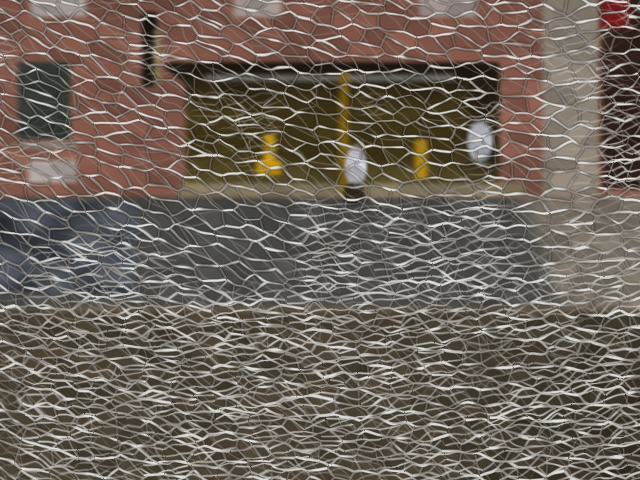
This texture is drawn by a WebGL 1 fragment shader. Its source:

```glsl
precision highp float;
uniform vec2 u_resolution;

const vec3 BRICK = vec3(0.48, 0.32, 0.27);
const vec3 ROAD = vec3(0.27, 0.27, 0.26);
const vec3 NEAR_ROAD = vec3(0.25, 0.22, 0.17);
const vec3 STONE = vec3(0.53, 0.49, 0.44);
const vec3 PALE = vec3(0.66, 0.65, 0.65);
const vec3 DARK = vec3(0.10, 0.08, 0.06);
const vec3 OLIVE = vec3(0.24, 0.20, 0.09);
const vec3 YELLOW = vec3(0.72, 0.54, 0.06);
const vec3 CRACK_DULL = vec3(0.56, 0.54, 0.51);
const vec3 CRACK_LIT = vec3(0.88, 0.88, 0.87);
const vec2 MAIN_CELLS = vec2(20.0, 37.0);
const vec2 FINE_CELLS = vec2(27.0, 56.0);
const vec2 STREAK_CELLS = vec2(8.0, 25.0);
const float CRACK_WIDTH = 0.0019;
const float SOFT = 0.008;

float hash(vec2 p) {
  return fract(sin(dot(p, vec2(127.1, 311.7))) * 43758.5453);
}

vec2 hash2(vec2 p) {
  return vec2(hash(p), hash(p + 37.3));
}

float noise(vec2 p) {
  vec2 i = floor(p), f = fract(p);
  f = f * f * (3.0 - 2.0 * f);
  return mix(mix(hash(i), hash(i + vec2(1.0, 0.0)), f.x),
             mix(hash(i + vec2(0.0, 1.0)), hash(i + 1.0), f.x), f.y);
}

float box(vec2 p, vec2 lo, vec2 hi) {
  vec2 a = smoothstep(lo - SOFT, lo + SOFT, p);
  vec2 b = 1.0 - smoothstep(hi - SOFT, hi + SOFT, p);
  return a.x * a.y * b.x * b.y;
}

float blob(vec2 p, vec2 c, vec2 r) {
  return 1.0 - smoothstep(0.7, 1.2, length((p - c) / r));
}

// Sheared cell borders: x = canvas distance, y = levelness of the edge, z = cell id
vec3 shards(vec2 p, vec2 cells, float slope, float bend) {
  vec2 q = vec2(p.x, p.y + slope * p.x - 0.5 * bend * p.x * p.x) * cells;
  float shear = slope - bend * p.x;
  vec2 base = floor(q), f = fract(q), nearCell, nearVec;
  float best = 9.0;
  for (int j = -1; j <= 1; j++)
    for (int i = -1; i <= 1; i++) {
      vec2 g = vec2(float(i), float(j));
      vec2 r = g + hash2(base + g) - f;
      if (dot(r, r) < best) { best = dot(r, r); nearVec = r; nearCell = g; }
    }
  vec3 edge = vec3(9.0, 0.0, hash(base + nearCell + 5.0));
  for (int j = -2; j <= 2; j++)
    for (int i = -2; i <= 2; i++) {
      vec2 g = nearCell + vec2(float(i), float(j));
      vec2 r = g + hash2(base + g) - f;
      vec2 n = r - nearVec;
      if (dot(n, n) > 0.0001) {
        vec2 grad = vec2(n.x * cells.x + n.y * cells.y * shear, n.y * cells.y);
        float d = dot(0.5 * (r + nearVec), n) / length(grad);
        if (d < edge.x) edge.xy = vec2(d, abs(grad.y) / length(grad));
      }
    }
  return edge;
}

float line(float d, float width) {
  float px = 0.8 / u_resolution.y;
  return 1.0 - smoothstep(width - px, width + px + 0.0008, d);
}

// Blurred street behind the glass
vec3 street(vec2 p) {
  vec3 c = mix(NEAR_ROAD, ROAD, smoothstep(0.34, 0.37, p.y));
  c = mix(c, DARK, 0.5 * smoothstep(0.65, 1.0, p.x) * (1.0 - smoothstep(0.2, 0.36, p.y)));
  c = mix(c, STONE * 0.85, smoothstep(0.81, 0.87, p.x + 0.25 * (p.y - 0.5)) * box(p, vec2(0.7, 0.36), vec2(1.1, 0.6)));
  float car = box(p, vec2(-0.1, 0.39), vec2(0.215, 0.58));
  c = mix(c, mix(vec3(0.11, 0.12, 0.15), vec3(0.36, 0.39, 0.44), noise(p * vec2(22.0, 28.0))), car * 0.8);
  c = mix(c, vec3(0.40, 0.34, 0.27), 0.7 * box(p, vec2(-0.1, 0.35), vec2(1.1, 0.362)));
  c = mix(c, BRICK * (0.9 + 0.2 * noise(p * 9.0)), smoothstep(0.58, 0.60, p.y));
  c = mix(c, BRICK * 1.2, 0.5 * box(p, vec2(-0.1, 0.66), vec2(0.28, 0.68)));
  // Left window, sills and upper panes
  c = mix(c, vec3(0.20, 0.22, 0.20), box(p, vec2(0.028, 0.71), vec2(0.11, 0.87)));
  c = mix(c, STONE, box(p, vec2(0.03, 0.69), vec2(0.12, 0.705)));
  c = mix(c, PALE, 0.85 * box(p, vec2(0.045, 0.62), vec2(0.12, 0.665)));
  c = mix(c, PALE, 0.8 * box(p, vec2(0.048, 0.965), vec2(0.135, 1.1)));
  c = mix(c, PALE, 0.7 * box(p, vec2(0.365, 0.965), vec2(0.44, 1.1)));
  c = mix(c, PALE, 0.7 * box(p, vec2(0.655, 0.965), vec2(0.745, 1.1)));
  c = mix(c, DARK, box(p, vec2(0.222, 0.82), vec2(0.245, 0.975)));
  c = mix(c, vec3(0.62, 0.55, 0.36), 0.8 * box(p, vec2(0.241, 0.82), vec2(0.25, 0.94)));
  // Garage opening
  float leftEdge = 0.29 - 0.03 * smoothstep(0.82, 0.86, p.y);
  vec3 inside = mix(OLIVE, DARK, smoothstep(0.76, 0.88, p.y));
  inside = mix(inside, DARK, 0.6 * smoothstep(0.70, 0.76, p.x));
  inside = mix(inside, vec3(0.37, 0.33, 0.20), 0.6 * (1.0 - smoothstep(0.61, 0.68, p.y)));
  c = mix(c, inside, box(p, vec2(leftEdge, 0.60), vec2(0.78, 0.87)));
  c = mix(c, PALE * 0.8, 0.65 * box(p, vec2(0.32, 0.83), vec2(0.71, 0.845)));
  c = mix(c, vec3(0.49, 0.45, 0.35), box(p, vec2(0.28, 0.59), vec2(0.82, 0.618)));
  c = mix(c, YELLOW * 0.75, 0.85 * box(p, vec2(0.53, 0.59), vec2(0.545, 0.85)));
  c = mix(c, YELLOW, box(p, vec2(0.412, 0.64), vec2(0.43, 0.72)));
  c = mix(c, YELLOW, box(p, vec2(0.40, 0.635), vec2(0.44, 0.665)));
  c = mix(c, YELLOW, 0.9 * box(p, vec2(0.648, 0.625), vec2(0.668, 0.71)));
  c = mix(c, vec3(0.75, 0.75, 0.80), blob(p, vec2(0.556, 0.653), vec2(0.018, 0.045)));
  c = mix(c, vec3(0.65, 0.66, 0.70), blob(p, vec2(0.75, 0.705), vec2(0.021, 0.045)));
  c = mix(c, DARK, 0.8 * blob(p, vec2(0.553, 0.595), vec2(0.018, 0.025)));
  // Right pillar and doorway
  c = mix(c, STONE, box(p, vec2(0.848, 0.59), vec2(0.935, 1.1)));
  c = mix(c, vec3(0.17, 0.11, 0.09), box(p, vec2(0.94, 0.605), vec2(1.1, 1.1)));
  return mix(c, vec3(0.55, 0.10, 0.11), 0.8 * box(p, vec2(0.94, 0.94), vec2(0.985, 1.1)));
}

void main() {
  vec2 uv = gl_FragCoord.xy / u_resolution;
  vec2 p = vec2(uv.x * 4.0 / 3.0, uv.y);
  vec2 bent = p + 0.007 * (vec2(noise(p * 38.0), noise(p * 38.0 + 71.0)) - 0.5);
  vec3 large = shards(bent, MAIN_CELLS, 0.38, 0.32);
  vec3 fine = shards(bent + 3.7, FINE_CELLS, 0.30, 0.10);
  vec3 streak = shards(bent + 8.1, STREAK_CELLS, 0.75, 0.0);

  // Density rises toward the bottom and the right
  float dense = 1.0 - smoothstep(0.2, 0.75, uv.y) + 0.3 * smoothstep(0.7, 1.0, uv.x);
  float patches = smoothstep(0.35, 0.75, noise(p * 9.0 + 4.0) * 0.6 + dense * 0.45);
  float glint = noise(p * vec2(42.0, 60.0) + 13.0);
  float width = CRACK_WIDTH * (0.45 + 0.75 * large.y * glint + 0.25 * dense);
  float mainCrack = line(large.x, width) * mix(0.5, 1.0, large.y);
  float fineCrack = line(fine.x, CRACK_WIDTH * 0.75) * patches * smoothstep(0.35, 0.95, fine.y);
  float thinCrack = line(streak.x, CRACK_WIDTH * 0.4) * 0.5;

  vec3 color = street(uv) * (0.88 + 0.24 * large.z);
  color *= 1.0 - 0.2 * line(large.x, CRACK_WIDTH * 2.2);
  color += 0.045 * dense * vec3(1.0, 0.97, 0.92) * fine.z;
  color = mix(color, CRACK_DULL, thinCrack);
  float lit = smoothstep(0.2, 0.75, glint) * smoothstep(0.5, 0.95, large.y);
  color = mix(color, mix(CRACK_DULL, CRACK_LIT, lit), mainCrack);
  color = mix(color, mix(CRACK_DULL, CRACK_LIT, glint), fineCrack * 0.9);
  gl_FragColor = vec4(color, 1.0);
}
```
